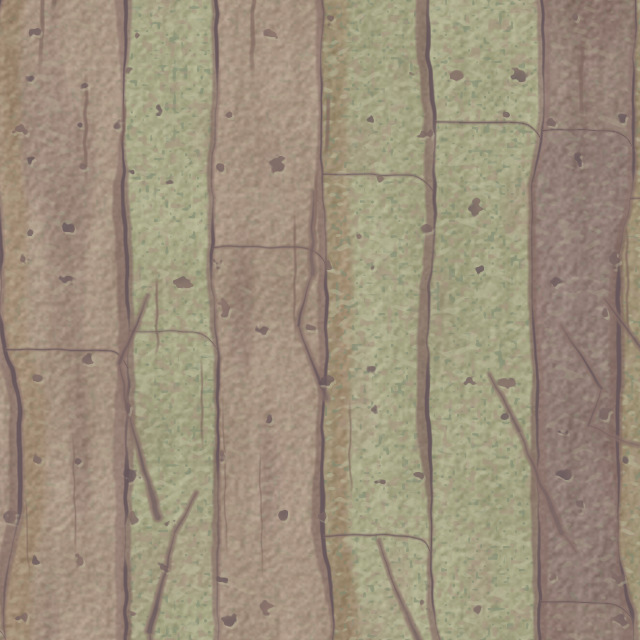
A WebGL 2 fragment shader for this texture:

```glsl
#version 300 es
precision highp float;

uniform vec2 u_resolution;
out vec4 fragColor;

const vec3 GREEN = vec3(0.652, 0.650, 0.522);
const vec3 PALE = vec3(0.735, 0.730, 0.615);
const vec3 TAN = vec3(0.648, 0.568, 0.500);
const vec3 PURPLE = vec3(0.535, 0.455, 0.430);
const vec3 OCHRE = vec3(0.600, 0.510, 0.410);
const vec3 RUST = vec3(0.535, 0.440, 0.410);
const vec3 DARK = vec3(0.395, 0.335, 0.355);
const vec3 TEAL = vec3(0.500, 0.545, 0.450);
const float COLUMNS = 6.0;
const float PIT_GRID = 13.0;

float hash(vec2 p) {
  vec3 q = fract(p.xyx * 0.1031);
  q += dot(q, q.yzx + 33.33);
  return fract((q.x + q.y) * q.z);
}

float noise(vec2 p) {
  vec2 i = floor(p), f = fract(p);
  f = f * f * (3.0 - 2.0 * f);
  float low = mix(hash(i), hash(i + vec2(1, 0)), f.x);
  float high = mix(hash(i + vec2(0, 1)), hash(i + vec2(1, 1)), f.x);
  return mix(low, high, f.y);
}

// Mostly straight wander with occasional kinks
float kinked(float t, float seed) {
  float i = floor(t);
  vec2 ends = vec2(hash(vec2(i, seed)), hash(vec2(i + 1.0, seed))) - 0.5;
  ends *= 4.0 * ends * ends;
  return mix(ends.x, ends.y, smoothstep(0.25, 0.75, fract(t)));
}

float columnEdge(float i, float y) {
  float jitter = 0.5 * (hash(vec2(i, 7.0)) - 0.5);
  return (i + jitter) / COLUMNS + 0.05 * kinked(y * 3.5 + i * 0.37, i + 20.0);
}

float stroke(float dist, float halfWidth, float soft) {
  return 1.0 - smoothstep(halfWidth - soft, halfWidth + soft, dist);
}

// Distance to a segment, and the position along it
vec2 segment(vec2 p, vec2 a, vec2 b) {
  vec2 ab = b - a;
  float t = clamp(dot(p - a, ab) / dot(ab, ab), 0.0, 1.0);
  return vec2(length(p - a - ab * t), t);
}

// Chains of three leaning fissures: x is the core, y the stained margin
vec2 fissures(vec2 p) {
  vec2 cover = vec2(0.0), end = vec2(0.0);
  for (int i = 0; i < 21; i++) {
    float k = float(i);
    vec2 r = vec2(hash(vec2(k, 41.0)), hash(vec2(k, 63.0)));
    vec2 start = i % 3 == 0 ? r : end;
    float lean = (r.x - 0.5) * 0.17;
    end = start + vec2(lean, -0.03 - 0.14 * r.y);
    vec2 s = segment(p, start, end);
    float width = mix(0.0004, 0.0045, r.y * s.y);
    cover = max(cover, vec2(stroke(s.x, width, 0.0018), stroke(s.x, width + 0.004, 0.003)));
  }
  return cover;
}

// Short upright hairlines, fading at their ends
float hairlines(vec2 p) {
  float cover = 0.0;
  for (int i = 0; i < 18; i++) {
    float k = float(i);
    vec2 start = vec2(hash(vec2(k, 103.0)), hash(vec2(k, 127.0)));
    float rise = 0.08 + 0.2 * hash(vec2(k, 149.0));
    vec2 s = segment(p, start, start + vec2(0.012 * (start.y - 0.5), rise));
    float fade = smoothstep(0.0, 0.3, s.y) * (1.0 - smoothstep(0.8, 1.0, s.y));
    cover = max(cover, fade * stroke(s.x, mix(0.0006, 0.0035, start.y), 0.002));
  }
  return cover;
}

float pit(vec2 p) {
  vec2 cell = floor(p * PIT_GRID);
  vec2 jitter = vec2(hash(cell + 3.0), hash(cell + 19.0));
  vec2 d = (fract(p * PIT_GRID) - 0.2 - 0.6 * jitter) / PIT_GRID;
  d *= mix(vec2(0.7, 1.3), vec2(1.2, 0.75), jitter.y);
  float size = mix(0.004, 0.011, pow(hash(cell + 31.0), 2.0));
  float ragged = 0.010 * (noise(p * 150.0) - 0.5);
  return stroke(length(d) + ragged, size, 0.002) * step(hash(cell + 47.0), 0.45);
}

void main() {
  vec2 uv = gl_FragCoord.xy / u_resolution;
  vec2 p = uv + 0.004 * (vec2(noise(uv * 45.0), noise(uv * 45.0 + 50.0)) - 0.5);

  // Column lookup with the gap to either side
  float column = -1.0, left = 1.0, right = 1.0;
  for (int i = -1; i < 9; i++) {
    float gap = p.x - columnEdge(float(i), p.y);
    if (gap >= 0.0) {
      column = float(i);
      left = gap;
    } else {
      right = min(right, -gap);
    }
  }

  // Cross joints, bent down at the right side of each column
  float rows = mix(1.1, 2.0, hash(vec2(column, 91.0)));
  float rowCoord = (p.y + 0.03 * exp(-right / 0.012)) * rows + hash(vec2(column, 83.0));
  float rowGap = (0.5 - abs(fract(rowCoord) - 0.5)) / rows;
  float panel = hash(vec2(column, floor(rowCoord) + 11.0));

  // Panel colour with upright streaks
  float tone = fract(column * 0.618);
  float isGreen = step(0.42, tone);
  float isPurple = smoothstep(0.03, 0.08, tone) * (1.0 - step(0.15, tone));
  float streak = noise(uv * vec2(65.0, 3.5)) - 0.5;
  float broad = noise(uv * vec2(24.0, 4.0) + 9.0);
  vec3 earth = mix(TAN, PURPLE, isPurple * (0.5 + 0.5 * panel));
  earth = mix(earth, RUST, 0.5 * smoothstep(0.6, 0.9, broad));
  float patches = smoothstep(0.60, 0.85, noise(uv * vec2(16.0, 9.0) + 5.0));
  vec3 color = mix(earth, mix(GREEN, TAN, 0.35 * patches), isGreen);
  color += 0.04 * streak + 0.03 * (panel - 0.5) + 0.05 * (noise(uv * 9.0) - 0.5);

  // Ochre bands beside every third edge
  float band = step(mod(column, 3.0), 0.5) * stroke(left, 0.04, 0.010);
  color = mix(color, OCHRE + 0.08 * streak, band * (0.45 + 0.5 * broad));

  // Fine grain, flecks and raised scratches
  float grain = noise(uv * 230.0) - 0.5;
  float relief = noise(uv * 125.0) - noise(uv * 125.0 + vec2(0.45, -0.45));
  float speck = noise(uv * 165.0 + 70.0);
  color += 0.055 * grain + 0.085 * relief;
  color = mix(color, TEAL, smoothstep(0.70, 0.92, speck) * mix(0.25, 0.65, isGreen));
  color = mix(color, TAN, isGreen * 0.55 * smoothstep(0.64, 0.88, noise(uv * 115.0 + 30.0)));
  float scratch = smoothstep(0.66, 0.88, noise(mat2(60.0, 45.0, -85.0, 100.0) * uv));
  color = mix(color, PALE, scratch * mix(0.22, 0.5, isGreen));

  // Seams of uneven width and strength
  float seam = min(left, right);
  float edgeId = column + step(right, left);
  float wear = noise(vec2(edgeId * 3.7, uv.y * 6.0));
  float strength = smoothstep(0.15, 0.65, noise(vec2(edgeId * 5.3 + 40.0, uv.y * 13.0)));
  float side = hash(vec2(column, step(right, left) + 5.0));
  float stain = stroke(seam, mix(0.002, 0.024, wear * side), 0.003);
  color = mix(color, RUST + 0.08 * streak + 0.04 * grain, 0.75 * stain);
  float core = stroke(seam, mix(0.0006, 0.0042, wear * strength), 0.0016);
  color = mix(color, DARK, core * mix(0.4, 0.9, strength));

  // Joints, strong or faint by panel
  float joint = mix(0.35, 0.85, panel);
  color = mix(color, RUST, joint * 0.7 * stroke(rowGap, 0.003, 0.002));
  color = mix(color, DARK, joint * stroke(rowGap, 0.0010, 0.0015));

  // Hairlines and fissures
  color = mix(color, RUST - 0.04, 0.7 * hairlines(p));
  vec2 crack = fissures(p);
  color = mix(color, RUST, 0.75 * crack.y);
  color = mix(color, DARK, crack.x * mix(0.3, 0.85, noise(uv * 24.0)));

  // Pits with a pale lower rim
  float hole = pit(uv);
  float rim = max(pit(uv + vec2(-0.003, 0.004)) - hole, 0.0);
  color = mix(color, PALE, 0.4 * rim);
  color = mix(color, mix(DARK, RUST, noise(uv * 40.0)), 0.8 * hole);

  fragColor = vec4(color, 1.0);
}
```
